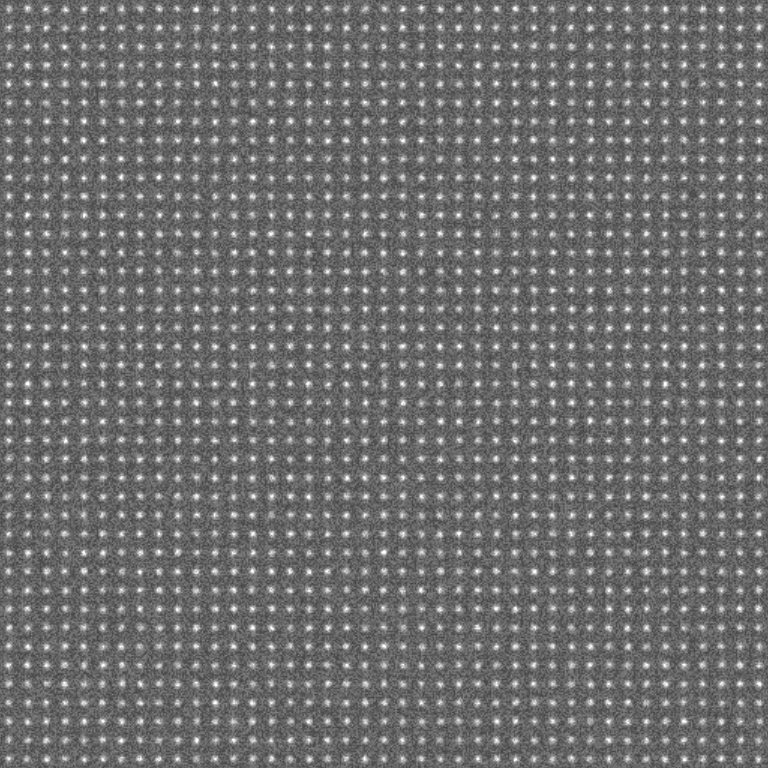
Write a Shadertoy shader that draws this pattern.

```glsl
const float REPEATS = 40.96;   // dot spacings per canvas width
const float GRAIN_CELLS = 512.0;
const float DOT_SIGMA = 0.122; // in spacings

float hash21(vec2 p) {
    vec3 q = fract(vec3(p.xyx) * 0.1031);
    q += dot(q, q.yzx + 33.33);
    return fract((q.x + q.y) * q.z);
}

// Value noise centred on zero
float grain(vec2 p) {
    vec2 cell = floor(p);
    vec2 f = fract(p);
    float low = mix(hash21(cell), hash21(cell + vec2(1.0, 0.0)), f.x);
    float high = mix(hash21(cell + vec2(0.0, 1.0)), hash21(cell + 1.0), f.x);
    return mix(low, high, f.y) - 0.5;
}

float gaussian(vec2 p, vec2 sigma) {
    vec2 q = p / sigma;
    return exp(-0.5 * dot(q, q));
}

// Soft dot with a small offset and brightness change per repeat
float latticeDot(vec2 local, vec2 id) {
    vec2 jitter = vec2(hash21(id + 71.0), hash21(id + 137.0)) - 0.5;
    float strength = mix(0.86, 1.12, hash21(id + 211.0));
    float isCentre = 1.0 - step(0.5, dot(id, id));
    vec2 sigma = DOT_SIGMA * mix(vec2(1.0), vec2(1.0, 1.75), isCentre);
    strength *= mix(1.0, 0.72, isCentre);
    return strength * gaussian(local - 0.05 * jitter, sigma);
}

// Faint ridges along the rows and columns of dots
float latticeRidges(vec2 local) {
    vec2 ridge = exp(-local * local / 0.025);
    return ridge.x + 0.6 * ridge.y;
}

void mainImage(out vec4 fragColor, in vec2 fragCoord) {
    vec2 uv = fragCoord / iResolution.xy;

    // Lattice is anchored on a dot at the canvas centre
    vec2 lattice = (uv - 0.5) * REPEATS;
    vec2 id = floor(lattice + 0.5);
    vec2 local = lattice - id;

    float fine = grain(uv * GRAIN_CELLS + 100.0);
    float speckle = grain(uv * GRAIN_CELLS + 900.0);

    float glow = latticeDot(local, id) * (1.0 + 0.65 * speckle);
    float shade = 0.383 + 0.01 * latticeRidges(local) + 0.5 * glow + 0.24 * fine;

    fragColor = vec4(vec3(clamp(shade, 0.0, 1.0)), 1.0);
}
```
